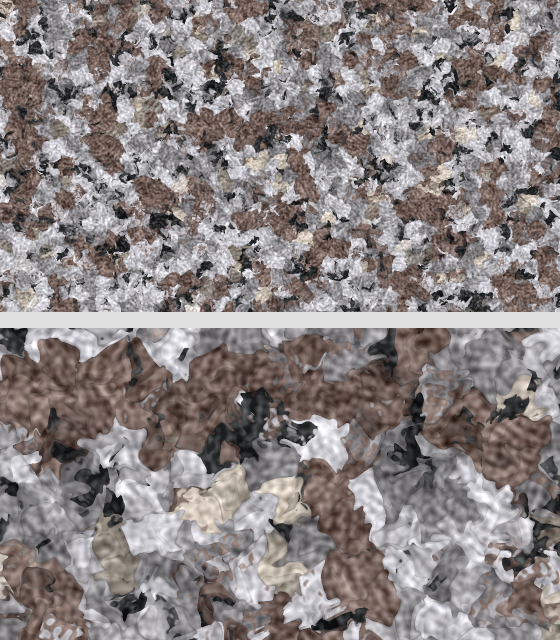
Top, the full canvas; bottom, a detail of the centre.
Reproduce this texture procedurally as a WebGL 2 fragment shader.

```glsl
#version 300 es
precision highp float;

uniform vec2 u_resolution;
out vec4 fragColor;

const float TAU = 6.2831853;

struct Grain {
    vec2 centre;
    vec2 random;
    float edge;
};

vec2 hash2(vec2 cell, uint seed) {
    uvec2 q = uvec2(ivec2(cell)) * uvec2(1597u, 3571u) + seed * 7919u;
    q = q * 1664525u + 1013904223u;
    q.x += q.y * 1664525u;
    q.y += q.x * 1664525u;
    q ^= q >> 16u;
    q.x += q.y * 1664525u;
    q.y += q.x * 1664525u;
    q ^= q >> 16u;
    return vec2(q & 65535u) / 65535.0;
}

float slope(vec2 cell, vec2 offset, uint seed) {
    float angle = TAU * hash2(cell, seed).x;
    return dot(vec2(cos(angle), sin(angle)), offset);
}

float gradientNoise(vec2 p, uint seed) {
    vec2 i = floor(p), f = fract(p);
    vec2 w = f * f * f * (f * (f * 6.0 - 15.0) + 10.0);
    vec2 e = vec2(1.0, 0.0);
    float low = mix(slope(i, f, seed), slope(i + e, f - e, seed), w.x);
    float high = mix(slope(i + e.yx, f - e.yx, seed), slope(i + 1.0, f - 1.0, seed), w.x);
    return mix(low, high, w.y);
}

vec2 warp(vec2 p, float frequency, float amount, uint seed) {
    vec2 q = p * frequency;
    return p + amount * vec2(gradientNoise(q, seed), gradientNoise(q, seed + 1u));
}

// Nearest jittered cell, with the gap to its neighbour
Grain findGrain(vec2 p, float density, uint seed) {
    vec2 q = p * density, home = floor(q);
    Grain grain = Grain(p, vec2(0.0), 0.0);
    float nearest = 9.0, second = 9.0;
    for (int y = -1; y <= 1; y++) {
        for (int x = -1; x <= 1; x++) {
            vec2 cell = home + vec2(x, y);
            vec2 centre = cell + hash2(cell, seed);
            float d = distance(q, centre);
            if (d < nearest) {
                second = nearest;
                nearest = d;
                grain.centre = centre / density;
                grain.random = hash2(cell, seed + 1u);
            } else {
                second = min(second, d);
            }
        }
    }
    grain.edge = second - nearest;
    return grain;
}

// Fibres running along a direction chosen per grain
float fibres(vec2 p, float turn, uint seed) {
    float c = cos(turn), s = sin(turn);
    vec2 q = mat2(c, s, -s, c) * p;
    return gradientNoise(q * vec2(48.0, 125.0), seed);
}

vec3 granite(vec2 p) {
    vec2 ragged = warp(warp(p, 28.0, 0.022, 10u), 80.0, 0.012, 12u);
    Grain crystal = findGrain(ragged, 23.0, 20u);
    Grain chip = findGrain(ragged, 52.0, 30u);
    float fibre = fibres(p, TAU * crystal.random.x, 40u);
    float grit = gradientNoise(p * 125.0, 41u);
    float cloud = gradientNoise(p * 19.0, 42u);

    // Pale feldspar and grey quartz
    float paleness = crystal.random.y + 0.55 * (chip.random.y - 0.5) + 0.35 * cloud;
    vec3 color = mix(vec3(0.52, 0.51, 0.51), vec3(0.84, 0.83, 0.835), smoothstep(0.0, 0.85, paleness));
    float cream = smoothstep(0.8, 0.9, crystal.random.x);
    color *= mix(vec3(0.99, 0.995, 1.02), vec3(1.02, 0.98, 0.91), cream);

    // Brown feldspar in larger patches
    float patches = gradientNoise(crystal.centre * 7.5, 50u)
                  + 0.5 * gradientNoise(crystal.centre * 16.0, 51u)
                  + 0.35 * (crystal.random.x - 0.5) + 0.22 * (chip.random.x - 0.5);
    float brown = smoothstep(0.08, 0.14, patches + 0.15 * grit);
    vec3 brownTone = mix(vec3(0.37, 0.295, 0.27), vec3(0.53, 0.445, 0.415), chip.random.y);
    color = mix(color, brownTone, brown * 0.95);

    // Fibrous shading, dust and thin grain seams
    color += 0.24 * fibre + 0.25 * grit + 0.1 * cloud;
    color *= mix(0.84, 1.0, smoothstep(0.0, 0.14, crystal.edge));
    color *= mix(0.93, 1.0, smoothstep(0.0, 0.2, chip.edge));

    // Clustered black mica with a soft smoky rim
    float mica = 0.9 * gradientNoise(chip.centre * 12.0, 60u)
               + 0.5 * gradientNoise(ragged * 32.0, 61u)
               + 0.5 * (chip.random.x - 0.5) + 0.2 * grit;
    color *= 1.0 - 0.22 * smoothstep(0.18, 0.36, mica);
    vec3 micaTone = vec3(0.105, 0.11, 0.115) + 0.1 * chip.random.y + 0.22 * max(grit + fibre, -0.3);
    return mix(color, micaTone, smoothstep(0.33, 0.39, mica));
}

void main() {
    // Four samples per pixel smooth the grain edges
    vec3 total = vec3(0.0);
    for (int i = 0; i < 4; i++) {
        vec2 offset = vec2(i % 2, i / 2) * 0.5 - 0.25;
        total += granite((gl_FragCoord.xy + offset) / u_resolution.y);
    }
    fragColor = vec4(clamp(total * 0.25, 0.0, 1.0), 1.0);
}
```
